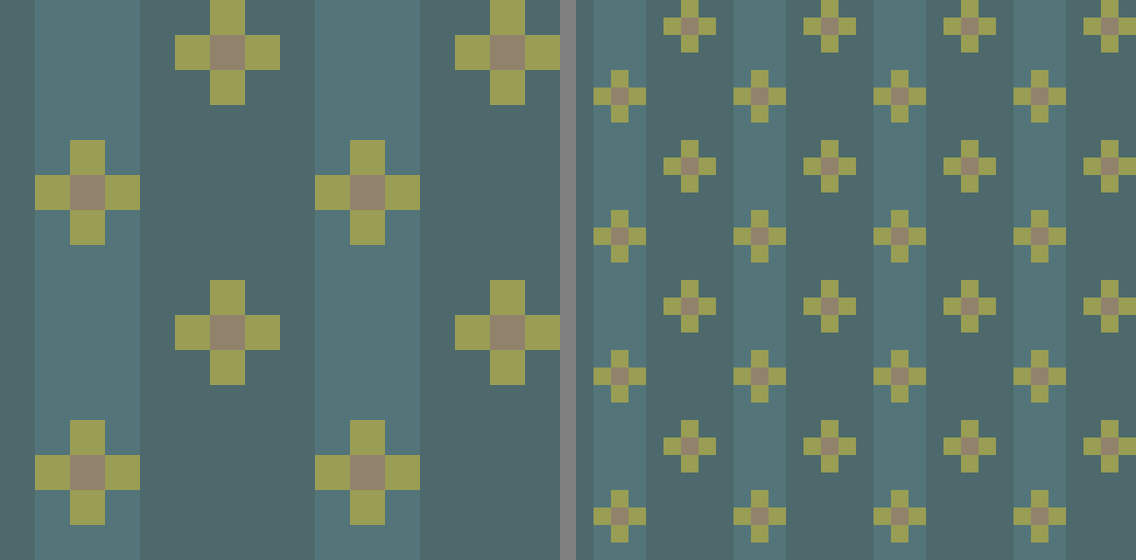
Left, the tile; right, the same tile 2 across and 2 down.
Write a Shadertoy shader that draws this pattern.

```glsl
const float REPEATS = 2.0;      // tiles across and down
const float TILE_CELLS = 8.0;   // square cells per tile side

const vec3 GROUND = vec3(0.302, 0.412, 0.424);
const vec3 STRIPE = vec3(0.325, 0.459, 0.475);
const vec3 PETAL  = vec3(0.600, 0.620, 0.330);
const vec3 CORE   = vec3(0.570, 0.510, 0.420);

// Offset from the nearest wrapped copy of a centre, in cells
vec2 wrapOffset(vec2 p, vec2 center) {
    return (fract((p - center) / TILE_CELLS + 0.5) - 0.5) * TILE_CELLS;
}

float boxDistance(vec2 p, vec2 halfSize) {
    vec2 d = abs(p) - halfSize;
    return length(max(d, 0.0)) + min(max(d.x, d.y), 0.0);
}

float coverage(float dist, float pixel) {
    return clamp(0.5 - dist / pixel, 0.0, 1.0);
}

// Plus-shaped flower: four square petals around a square core
vec3 paintFlower(vec3 base, vec2 p, float pixel) {
    float cross = min(boxDistance(p, vec2(1.5, 0.5)),
                      boxDistance(p, vec2(0.5, 1.5)));
    float core = boxDistance(p, vec2(0.5));
    vec3 color = mix(base, PETAL, coverage(cross, pixel));
    return mix(color, CORE, coverage(core, pixel));
}

void mainImage(out vec4 fragColor, in vec2 fragCoord) {
    float cells = REPEATS * TILE_CELLS;
    vec2 p = fragCoord / iResolution.xy * cells;
    float pixel = cells / min(iResolution.x, iResolution.y);

    // Vertical bands
    vec2 flowerCenter = vec2(2.5);
    float band = abs(wrapOffset(p, flowerCenter).x) - 1.5;
    vec3 color = mix(GROUND, STRIPE, coverage(band, pixel));

    // Half-drop flowers: one on the band, one between bands
    for (int i = 0; i < 2; i++) {
        vec2 center = flowerCenter + float(i) * 0.5 * TILE_CELLS;
        color = paintFlower(color, wrapOffset(p, center), pixel);
    }
    fragColor = vec4(color, 1.0);
}
```
